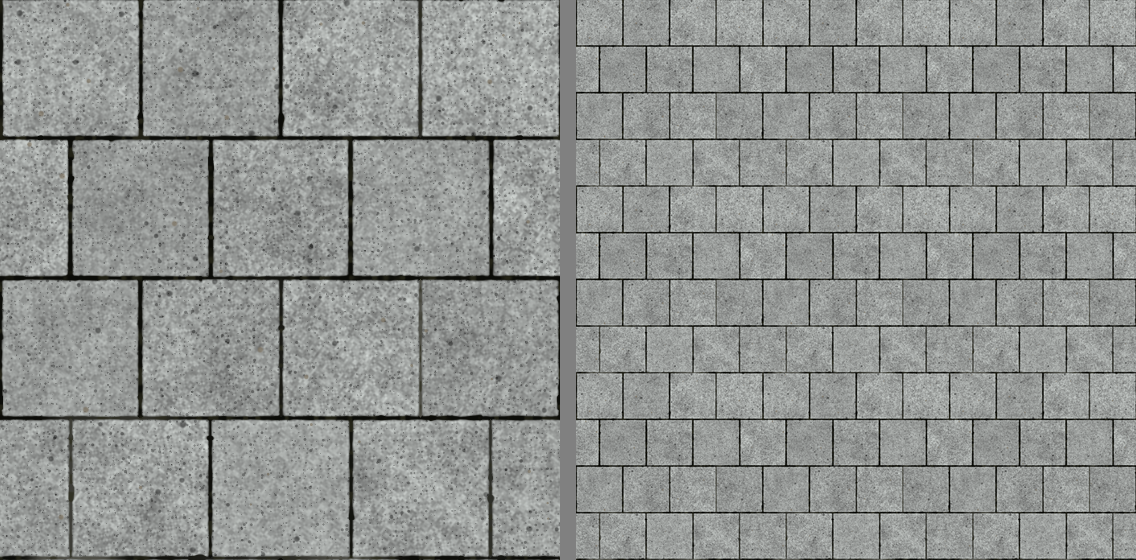
Left: one tile. Right: repeated 3 by 3.
Give the GLSL for this texture, as a three.js fragment shader.

```glsl
// Grey concrete paving slabs in running bond, four across and four down.
// Each slab has its own tone, mottling, grain and pits; the joints vary in
// width and depth from thin and dusty to open and black.
#define SLABS 4.0
#define SHIFT vec2(0.0015, 0.0035)
#define JOINT_THIN 0.009
#define JOINT_WIDE 0.016
#define ROUGHNESS 0.012
#define CORNER 0.016
#define SOFT 0.007
#define TONE_SPREAD 0.055
#define MOTTLE 0.15
#define GRAIN 0.20

varying vec2 vUv;

const vec3 CONCRETE = vec3(0.608, 0.620, 0.612);
const vec3 STAIN = vec3(0.46, 0.41, 0.33);
const vec3 DUSTY_JOINT = vec3(0.31, 0.31, 0.28);
const vec3 OPEN_JOINT = vec3(0.045, 0.047, 0.030);
const vec3 MOSS = vec3(0.17, 0.17, 0.11);

float hash(vec2 p) {
  vec3 q = fract(p.xyx * 0.1031);
  q += dot(q, q.yzx + 33.33);
  return fract((q.x + q.y) * q.z);
}

// Value noise that wraps after a whole number of cells
float noise(vec2 p, float period) {
  vec2 i = floor(p), f = fract(p);
  f = f * f * (3.0 - 2.0 * f);
  vec2 a = mod(i, period), b = mod(i + 1.0, period);
  return mix(mix(hash(a), hash(vec2(b.x, a.y)), f.x),
             mix(hash(vec2(a.x, b.y)), hash(b), f.x), f.y);
}

float fbm(vec2 p) {
  float sum = 0.0, weight = 0.5;
  for (int k = 0; k < 4; k++) {
    sum += weight * noise(p, 1024.0);
    p = mat2(0.8, 0.6, -0.6, 0.8) * p * 2.1 + 17.0;
    weight *= 0.5;
  }
  return sum / 0.9375;
}

// Joints open most along the middle course, least along the outer ones
float openness(float course, float variation) {
  return clamp(0.52 - 0.34 * cos(course * 1.570796) + 0.9 * (variation - 0.5), 0.0, 1.0);
}

// Scattered round marks, one at most per grid cell
float marks(vec2 p, float seed, float chance, float radius) {
  vec2 cell = floor(p) + seed;
  vec2 centre = 0.3 + 0.4 * vec2(hash(cell + 3.1), hash(cell + 7.7));
  float size = radius * (0.5 + hash(cell + 11.3));
  float present = step(hash(cell + 19.9), chance);
  return present * (1.0 - smoothstep(0.4 * size, size, length(fract(p) - centre)));
}

void main() {
  // Running bond layout
  vec2 uv = vUv - SHIFT;
  vec2 p = uv * SLABS;
  float row = floor(p.y);
  p.x += 0.5 * (1.0 - mod(row, 2.0));
  row = mod(row, SLABS);
  vec2 id = vec2(mod(floor(p.x), SLABS), row);
  vec2 local = fract(p);
  float seed = 40.0 * id.x + 170.0 * id.y + 13.0;

  // Distance to the nearest joint, with worn edges
  vec2 line = floor(p + 0.5);
  vec2 joint = mod(line, SLABS);
  float openX = openness(row, hash(vec2(joint.x * 5.0 + 2.0, row * 9.0 + 4.0)));
  float openY = openness(joint.y, noise(vec2(uv.x * 8.0, joint.y * 2.0 + 1.0), 8.0));
  vec2 jitter = vec2(0.008 * (hash(vec2(joint.x + 21.0, row + 5.0)) - 0.5), 0.0);
  vec2 gap = abs(p - line - jitter) - mix(vec2(JOINT_THIN), vec2(JOINT_WIDE), vec2(openX, openY));
  float rough = noise(uv * 128.0, 128.0) + noise(uv * 40.0, 40.0) - 1.0;
  float chip = smoothstep(0.82, 1.0, noise(uv * 56.0 + 9.0, 56.0));
  gap -= ROUGHNESS * (0.5 * rough + 1.2 * chip);
  float edge = CORNER - length(max(CORNER - gap, 0.0));
  float rim = min(gap.x, gap.y);

  // Slab tone, mottling and grain
  vec2 turned = mat2(0.8, 0.6, -0.6, 0.8) * local;
  float wear = hash(id + 31.0);
  float tone = TONE_SPREAD * (hash(id + 53.0) - 0.5);
  tone += MOTTLE * (0.6 + 0.8 * wear) * (fbm(turned * 4.0 + seed) - 0.5);
  float grain = noise(turned * 62.0 + seed, 1024.0) - 0.5;
  grain += 0.55 * (noise(turned * 27.0 + seed + 50.0, 1024.0) - 0.5);
  tone += GRAIN * (0.7 + 0.5 * wear) * grain;
  tone += 0.045 * (1.0 - smoothstep(0.0, 0.06, rim)) * (0.4 + noise(uv * 64.0, 64.0));
  vec3 colour = CONCRETE + tone * vec3(0.98, 1.02, 1.0);

  // Pits and rare brown stains
  float pits = 0.0;
  for (int k = 0; k < 3; k++) {
    float layer = float(k);
    float cells = 34.0 - 11.0 * layer;
    pits += (0.24 + 0.08 * layer) * marks(local * cells, seed + layer * 61.0, 0.30 - 0.13 * layer, 0.25);
  }
  colour *= 1.0 - min(pits, 0.6);
  colour = mix(colour, STAIN, 0.6 * marks(local * 9.0, seed + 201.0, 0.025, 0.17));

  // Joint filling and its shaded edge
  float open = mix(openY, openX, smoothstep(-0.006, 0.006, gap.y - gap.x));
  vec3 filling = mix(DUSTY_JOINT, OPEN_JOINT, smoothstep(0.08, 0.5, open));
  float moss = smoothstep(0.55, 0.9, noise(uv * 96.0 + 5.0, 96.0));
  filling = mix(filling, MOSS, 0.7 * moss);
  colour *= 1.0 - 0.22 * (1.0 - smoothstep(0.0, 0.016, edge));
  colour = mix(filling, colour, smoothstep(-SOFT, SOFT, edge));

  gl_FragColor = vec4(colour, 1.0);
}
```
